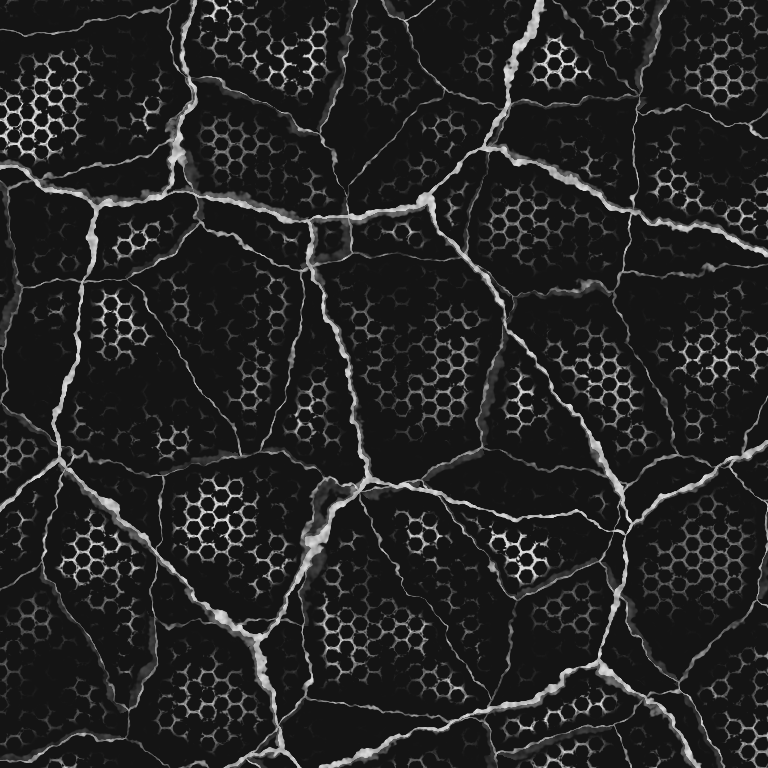
Reproduce this texture procedurally as a WebGL 2 fragment shader.

```glsl
#version 300 es
precision highp float;
// Dark cracked plates with a worn honeycomb mesh showing inside each plate.
// Two warped Voronoi layers give bold and fine cracks with one-sided lips;
// a hexagonal lattice is masked by crack distance and gradient noise.

uniform vec2 u_resolution;
out vec4 fragColor;

const float BASE_TONE = 0.08;
const float MAJOR_SCALE = 2.7;       // bold crack cells across the canvas
const float MINOR_SCALE = 4.9;       // fine crack cells across the canvas
const float JITTER = 0.88;
const float HEX_ROWS = 48.0;
const float MAJOR_HALF_WIDTH = 0.0030;
const float MINOR_HALF_WIDTH = 0.0013;
const float MAJOR_LIP = 0.011;
const float MINOR_LIP = 0.010;
const vec2 HEX_MARGIN = vec2(0.013, 0.032);
const float HEX_GAIN = 0.95;

struct Edge {
  float dist;   // distance to the nearest cell border
  float side;   // -1 or 1, opposite on the two sides of a border
  vec2 id;      // random pair shared by both sides of a border
  float cell;   // random value of the cell
};

vec2 hash2(vec2 p) {
  vec3 q = fract(p.xyx * vec3(0.1031, 0.1030, 0.0973));
  q += dot(q, q.yzx + 33.33);
  return fract((q.xx + q.yz) * q.zy);
}

float gradientDot(vec2 corner, vec2 offset) {
  float angle = 6.28319 * hash2(corner).x;
  return dot(vec2(cos(angle), sin(angle)), offset);
}

// Gradient noise, roughly -0.7 to 0.7
float noise(vec2 p) {
  vec2 i = floor(p), f = fract(p);
  vec2 u = f * f * f * (f * (f * 6.0 - 15.0) + 10.0);
  vec2 x = vec2(1.0, 0.0);
  float low = mix(gradientDot(i, f), gradientDot(i + x, f - x), u.x);
  float high = mix(gradientDot(i + x.yx, f - x.yx), gradientDot(i + 1.0, f - 1.0), u.x);
  return mix(low, high, u.y);
}

vec2 noise2(vec2 p) {
  return vec2(noise(p), noise(p + vec2(37.4, 91.7)));
}

vec2 site(vec2 cell) {
  return cell + 0.5 + JITTER * (hash2(cell) - 0.5);
}

Edge voronoi(vec2 p, float scale, float seed) {
  p = p * scale + seed;
  vec2 home = floor(p), nearest = home;
  float best = 9.0;
  for (int y = -1; y <= 1; y++)
    for (int x = -1; x <= 1; x++) {
      vec2 cell = home + vec2(x, y);
      float d = distance(site(cell), p);
      if (d < best) { best = d; nearest = cell; }
    }
  vec2 toNearest = site(nearest) - p, neighbour = nearest;
  float border = 9.0;
  for (int y = -2; y <= 2; y++)
    for (int x = -2; x <= 2; x++) {
      if (x == 0 && y == 0) continue;
      vec2 cell = nearest + vec2(x, y);
      vec2 toSite = site(cell) - p;
      float d = dot(0.5 * (toSite + toNearest), normalize(toSite - toNearest));
      if (d < border) { border = d; neighbour = cell; }
    }
  float own = hash2(nearest + 71.0).x;
  float side = own > hash2(neighbour + 71.0).x ? 1.0 : -1.0;
  return Edge(border / scale, side, hash2(nearest + neighbour + 13.0), own);
}

// Bright core with a dim lip that fades on one side
float crack(Edge e, float halfWidth, float lip, float coreTone, float lipTone, float blur) {
  float s = e.dist * e.side;
  float core = 1.0 - smoothstep(halfWidth - blur, halfWidth + blur, e.dist);
  float shelf = smoothstep(-blur, blur, s) * (1.0 - smoothstep(lip * 0.7, lip + blur, s));
  return max(coreTone * core, lipTone * shelf);
}

// Distance inward from the rounded border of a flat-topped hexagon
float hexBorder(vec2 p) {
  vec2 period = vec2(1.7320508, 1.0);
  vec2 a = mod(p, period) - 0.5 * period;
  vec2 b = mod(p - 0.5 * period, period) - 0.5 * period;
  vec2 g = dot(a, a) < dot(b, b) ? a : b;
  float apothem = max(abs(g.y), dot(abs(g), vec2(0.8660254, 0.5)));
  return 0.5 - mix(apothem, length(g), 0.45);
}

void main() {
  vec2 p = gl_FragCoord.xy / u_resolution.y;
  float blur = max(0.0008, 0.6 / u_resolution.y);

  // Cracks: bent, then made jagged at three sizes
  vec2 rough = 0.011 * noise2(p * 28.0) + 0.0055 * noise2(p * 72.0) + 0.0016 * noise2(p * 190.0);
  vec2 bent = p + 0.03 * noise2(p * 5.0 + 3.0) + 0.018 * noise2(p * 12.0 + 29.0) + rough;
  Edge major = voronoi(bent, MAJOR_SCALE, 20.0);
  Edge minor = voronoi(bent + 0.2 * rough.yx, MINOR_SCALE, 57.0);
  float swell = noise(p * 11.0 + 8.0);
  float streak = noise(p * 75.0 + 5.0) + 0.5 * noise(p * 180.0);
  float majorWidth = MAJOR_HALF_WIDTH * (1.0 + 0.9 * swell + 0.7 * streak);
  float minorWidth = MINOR_HALF_WIDTH * (1.0 + 0.8 * swell + 0.4 * streak);
  float majorLip = MAJOR_LIP * major.id.x * (1.0 + swell + 0.6 * streak);
  float minorLip = MINOR_LIP * smoothstep(0.35, 0.9, minor.id.y) * (1.0 + 0.8 * swell + 0.5 * streak);
  float bold = crack(major, majorWidth, majorLip, 0.64 + 0.3 * streak, 0.27 + 0.25 * streak, blur);
  float fine = crack(minor, minorWidth, minorLip, mix(0.26, 0.56, minor.id.x) + 0.4 * streak,
                     0.12 + 0.13 * streak, blur);

  // Worn, speckled honeycomb, fading toward the cracks
  float grain = noise(p * 240.0) + 0.6 * noise(p * 130.0 + 63.0);
  float wear = noise(p * 45.0 + 19.0);
  float patchy = smoothstep(-0.4, 0.5, noise(p * 9.0 + 41.0) + 0.4 * wear);
  float inside = smoothstep(HEX_MARGIN.x, HEX_MARGIN.y, min(major.dist, minor.dist));
  float plateGain = mix(0.35, 1.0, fract(major.cell * 7.0 + minor.cell * 5.0));
  float border = hexBorder(p * HEX_ROWS) + 0.09 * grain + 0.08 * wear;
  float mesh = 1.0 - smoothstep(0.025, 0.135, border);
  float intact = smoothstep(-0.2, 0.1, wear + 0.5 * grain + 0.6 * (patchy - 0.4));
  float comb = HEX_GAIN * mesh * inside * plateGain * patchy * intact * max(0.0, 1.0 + 0.8 * grain);

  float tone = BASE_TONE + max(max(bold, fine), comb);
  fragColor = vec4(vec3(min(tone, 0.85)), 1.0);
}
```
